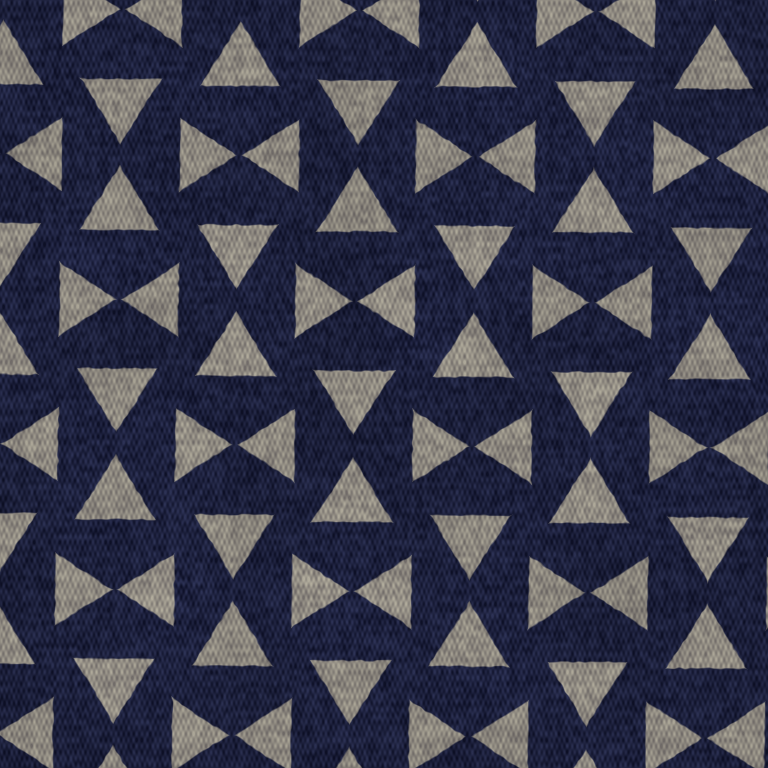
This pattern is drawn by a WebGL 2 fragment shader. Its source:

```glsl
#version 300 es
precision highp float;
// Printed cloth: bowties and hourglasses made of paired triangles, alternating
// like a checkerboard on a slightly skewed grid. Triangles are distance
// functions; a staggered weave with hashed noise shades ground and print.

#define CELL vec2(0.1543, 0.1888)        // spacing of neighbouring motifs
#define ORIGIN vec2(0.3112, 0.7980)      // centre of one bowtie
#define SKEW vec2(0.0138, 0.0060)        // drift of columns and rows
#define BOWTIE vec3(0.0042, 0.0775, 0.0475)    // tip, base, half width
#define HOURGLASS vec3(0.0150, 0.0983, 0.0521) // tip, base, half width
#define THREADS vec2(150.0, 124.0)       // weave stitches per canvas
#define EDGE_WEAR 0.0022
#define PLACE_JITTER 0.0016
#define GROUND_DARK vec3(0.05, 0.06, 0.145)
#define GROUND_LIGHT vec3(0.17, 0.19, 0.325)
#define PRINT_DARK vec3(0.43, 0.41, 0.40)
#define PRINT_LIGHT vec3(0.67, 0.65, 0.59)

uniform vec2 u_resolution;
out vec4 fragColor;

const float TAU = 6.28318;

float hash(vec2 p) {
    return fract(sin(dot(p, vec2(127.1, 311.7))) * 43758.5453);
}

float noise(vec2 p) {
    vec2 i = floor(p), f = fract(p);
    f = f * f * (3.0 - 2.0 * f);
    float low = mix(hash(i), hash(i + vec2(1, 0)), f.x);
    float high = mix(hash(i + vec2(0, 1)), hash(i + vec2(1, 1)), f.x);
    return mix(low, high, f.y);
}

// Two triangles facing tip to tip along x; size = (tip, base, half width)
float trianglePair(vec2 p, vec3 size) {
    p = abs(p);
    float slope = size.z / (size.y - size.x);
    float side = (p.y - (p.x - size.x) * slope) / sqrt(1.0 + slope * slope);
    return max(p.x - size.y, side);
}

// Nearest motif: x = signed distance, y = its print strength
vec2 motifs(vec2 p) {
    vec2 home = round(p / CELL);
    vec2 nearest = vec2(1.0, 0.0);
    // Hourglasses overrun their cells, so neighbours are tested too
    for (int j = -1; j <= 1; j++) {
        for (int i = -1; i <= 1; i++) {
            vec2 id = home + vec2(i, j);
            vec2 jitter = vec2(hash(id + 3.1), hash(id + 8.7)) - 0.5;
            vec2 local = p - id * CELL - jitter * PLACE_JITTER;
            bool upright = mod(id.x + id.y, 2.0) > 0.5;
            float d = upright ? trianglePair(local.yx, HOURGLASS)
                              : trianglePair(local, BOWTIE);
            if (d < nearest.x) nearest = vec2(d, hash(id + 5.3));
        }
    }
    return nearest;
}

// Staggered stitches with uneven thread, 0 = gap and 1 = raised
float weave(vec2 p) {
    vec2 t = p * THREADS;
    t.x += 0.35 * (noise(p * 35.0) - 0.5);
    float stitch = sin(TAU * t.x) * sin(TAU * 0.5 * t.y);
    float grain = noise(t * vec2(1.3, 1.1) + 17.0) - 0.5;
    float slub = noise(p * vec2(22.0, 170.0)) - 0.5;
    return clamp(0.5 + 0.34 * stitch + 0.55 * grain + 0.25 * slub, 0.0, 1.0);
}

void main() {
    vec2 p = gl_FragCoord.xy / u_resolution.y;
    float pixel = 1.0 / u_resolution.y;

    // Skewed pattern coordinates
    vec2 q = p - ORIGIN;
    q += vec2(-SKEW.x * q.y, SKEW.y * q.x);

    // Print mask with worn, softened edges
    vec2 motif = motifs(q);
    float wear = EDGE_WEAR * (noise(p * 130.0) - 0.5);
    float soft = max(pixel, 0.0014);
    float ink = 1.0 - smoothstep(-soft, soft, motif.x + wear);

    // Cloth and print shaded by the same threads
    float thread = weave(p);
    float patchy = noise(p * 9.0) - 0.5;
    vec3 ground = mix(GROUND_DARK, GROUND_LIGHT, thread);
    ground *= 1.0 + 0.12 * patchy;
    vec3 print = mix(PRINT_DARK, PRINT_LIGHT, thread);
    print *= 0.98 + 0.05 * motif.y + 0.05 * patchy;

    fragColor = vec4(mix(ground, print, ink), 1.0);
}
```
